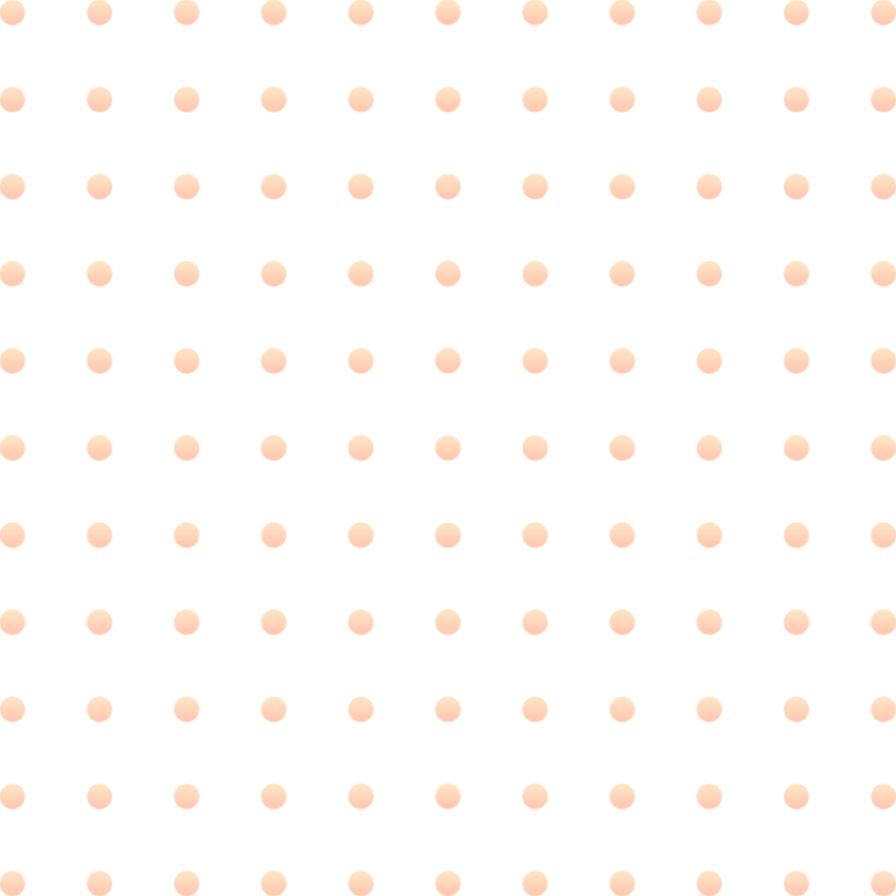
Reproduce this pattern procedurally as a WebGL 1 fragment shader.

```glsl
precision highp float;
// An 11 by 11 grid of small peach dots on white, each shaded from cream down to pink.
uniform vec2 u_resolution;

// Canvas is 72 dot radii wide: 11 dots of radius 1, spaced 7 apart, touching the edges.
vec2 dotCell(vec2 p) {
  return mod(p + 2.5, 7.0) - 3.5;
}

vec3 peachGradient(float height) {
  return mix(vec3(1.0, 0.785, 0.69), vec3(1.0, 0.885, 0.765), smoothstep(-1.1, 1.0, height));
}

void main() {
  float unitsPerPixel = 72.0 / min(u_resolution.x, u_resolution.y);
  vec2 cell = dotCell(gl_FragCoord.xy * unitsPerPixel);

  // Slightly soft rim, never narrower than a pixel
  float softness = max(0.11, 0.6 * unitsPerPixel);
  float edge = length(cell) - 1.02;
  float coverage = 1.0 - smoothstep(-softness, softness, edge);

  // The rim leans towards cream
  vec3 dotColor = mix(peachGradient(cell.y), vec3(1.0, 0.89, 0.77), 0.35 * smoothstep(-0.15, 0.1, edge));
  gl_FragColor = vec4(mix(vec3(1.0), dotColor, coverage), 1.0);
}
```
